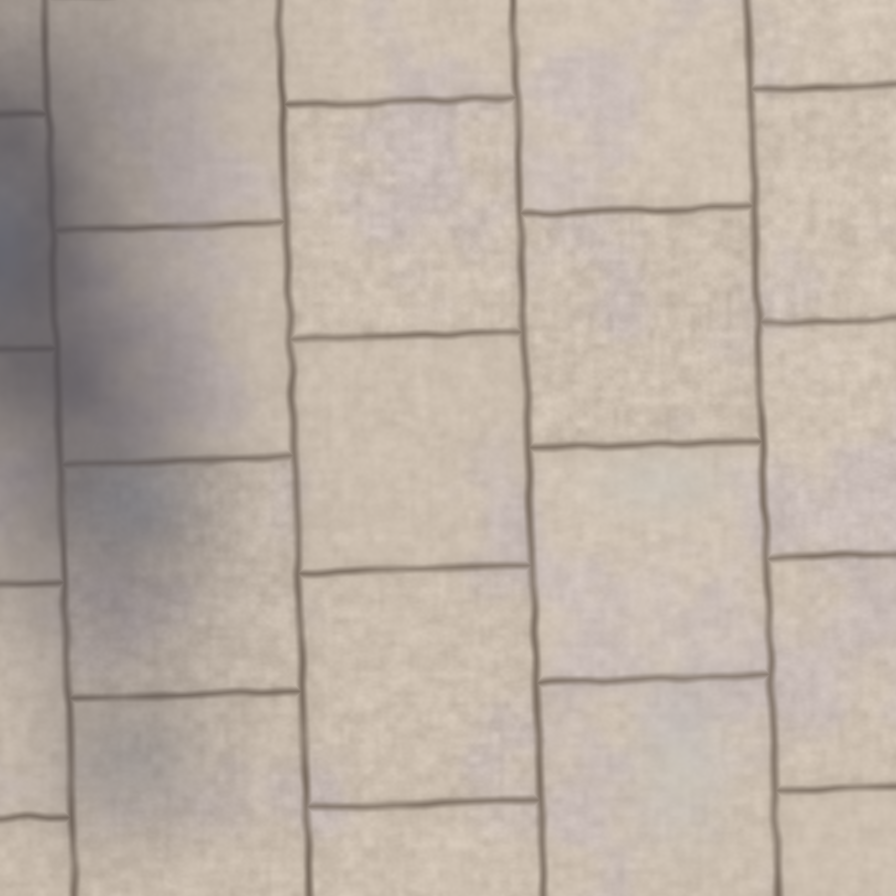
Give the GLSL for this texture, as a WebGL 1 fragment shader.

```glsl
precision highp float;
uniform vec2 u_resolution;

const float PITCH = 0.2615;
const float TILT = 0.0345;
const vec2 GRID_ORIGIN = vec2(0.0495, -0.002);

const vec3 STONE = vec3(0.805, 0.752, 0.692);
const vec3 LILAC_STONE = vec3(0.785, 0.735, 0.715);
const vec3 JOINT = vec3(0.47, 0.415, 0.365);
const vec3 SHADOW = vec3(0.31, 0.30, 0.33);
const vec3 BLUE_STAIN = vec3(0.46, 0.50, 0.57);
const vec3 PALE_STAIN = vec3(0.76, 0.76, 0.74);

float hash(vec2 p) {
  return fract(sin(dot(p, vec2(127.1, 311.7))) * 43758.5453);
}

float noise(vec2 p) {
  vec2 i = floor(p);
  vec2 f = fract(p);
  f = f * f * (3.0 - 2.0 * f);
  return mix(mix(hash(i), hash(i + vec2(1.0, 0.0)), f.x),
             mix(hash(i + vec2(0.0, 1.0)), hash(i + vec2(1.0, 1.0)), f.x), f.y);
}

float fbm(vec2 p) {
  float sum = 0.0;
  float amplitude = 0.5;
  for (int i = 0; i < 3; i++) {
    sum += amplitude * noise(p);
    p = p * 2.03 + 17.3;
    amplitude *= 0.5;
  }
  return sum / 0.875;
}

// Soft elliptical patch, 1 at its centre
float softSpot(vec2 p, vec2 centre, vec2 radius) {
  vec2 d = (p - centre) / radius;
  return exp(-dot(d, d));
}

// Distance from a cell coordinate to the nearest cell border
float borderDistance(float cell) {
  float f = fract(cell);
  return min(f, 1.0 - f) * PITCH;
}

float jointMask(float dist, float halfWidth, float blur) {
  return 1.0 - smoothstep(halfWidth - blur, halfWidth + blur, dist);
}

// Cast shade along the left side
float shadeAmount(vec2 p) {
  float s = 0.78 * softSpot(p, vec2(-0.01, 0.27), vec2(0.13, 0.24));
  s += 0.38 * softSpot(p, vec2(0.13, 0.42), vec2(0.12, 0.15));
  s += 0.40 * softSpot(p, vec2(0.12, 0.62), vec2(0.14, 0.16));
  s += 0.26 * softSpot(p, vec2(0.13, 0.10), vec2(0.15, 0.17));
  s += 0.22 * softSpot(p, vec2(0.14, 0.86), vec2(0.12, 0.10));
  return min(s, 0.92);
}

void main() {
  vec2 p = gl_FragCoord.xy / u_resolution;
  p.y = 1.0 - p.y;
  float pixel = 1.0 / min(u_resolution.x, u_resolution.y);

  // Tilted columns, every second one shifted by half a slab
  vec2 grid = vec2(p.x - TILT * p.y, p.y + TILT * p.x) - GRID_ORIGIN;
  vec2 wobble = vec2(noise(p * 34.0), noise(p * 34.0 + 51.0)) - 0.5;
  vec2 cell = (grid + wobble * 0.004) / PITCH;
  float column = floor(cell.x);
  cell.y += 0.5 * mod(column, 2.0);
  vec2 slab = vec2(column, floor(cell.y));

  // Stone tint and woven grain, varied per slab
  float tone = hash(slab + 3.7);
  float roughness = mix(0.05, 0.11, hash(slab + 9.1));
  vec3 color = mix(STONE, LILAC_STONE, smoothstep(0.45, 0.75, fbm(p * 9.0)));
  color += (tone - 0.5) * 0.025;
  float grain = 0.6 * fbm(p * 85.0) + 0.2 * noise(p * vec2(150.0, 45.0))
              + 0.2 * noise(p * vec2(45.0, 150.0) + 8.0);
  color += (grain - 0.5) * roughness * 1.6;

  // Faint cool patches on the light side
  float pale = softSpot(p, vec2(0.74, 0.54), vec2(0.07, 0.035))
             + softSpot(p, vec2(0.76, 0.85), vec2(0.05, 0.09));
  color = mix(color, PALE_STAIN, 0.45 * pale);

  // Joints with uneven depth and a soft dirty margin
  float blur = 0.0032 + pixel;
  float sideDist = borderDistance(cell.x);
  float endDist = borderDistance(cell.y);
  float wear = mix(0.62, 1.0, noise(p * 23.0 + 5.0));
  float side = jointMask(sideDist, 0.0038, blur);
  float end = jointMask(endDist, 0.0034, blur) * 0.92;
  float margin = exp(-min(sideDist, endDist) / 0.007);
  color *= 1.0 - 0.07 * margin;
  color = mix(color, JOINT, max(side, end) * wear);

  // Shade and its blue cast
  float shade = shadeAmount(p) * mix(0.85, 1.15, fbm(p * 14.0 + 2.0));
  color = mix(color, SHADOW, clamp(shade, 0.0, 0.92));
  float blue = softSpot(p, vec2(0.15, 0.56), vec2(0.06, 0.05))
             + softSpot(p, vec2(0.0, 0.27), vec2(0.035, 0.08))
             + 0.6 * softSpot(p, vec2(0.15, 0.85), vec2(0.06, 0.05));
  color = mix(color, BLUE_STAIN, 0.28 * blue * (1.0 - max(side, end)));

  gl_FragColor = vec4(clamp(color, 0.0, 1.0), 1.0);
}
```
